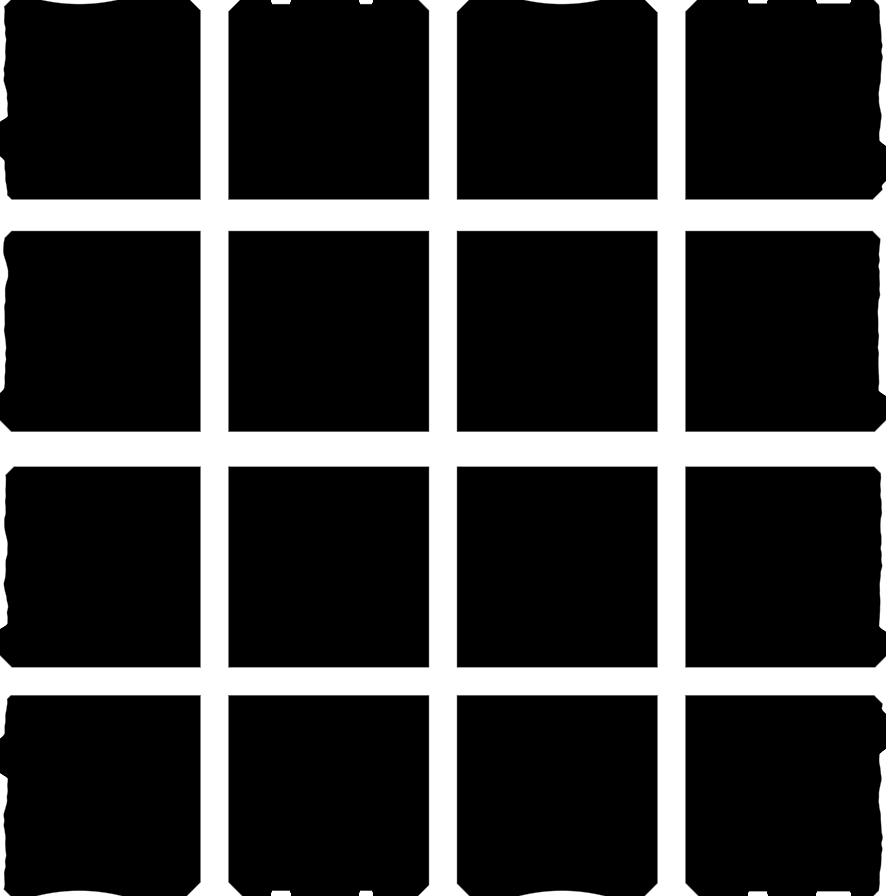
Give the GLSL for this pattern, as a WebGL 1 fragment shader.

```glsl
precision highp float;
// Four by four black square tiles on white, worn along the outer border.

uniform vec2 u_resolution;

const vec2 SHEET = vec2(760.0, 768.0); // layout units across the canvas
const float TILE = 172.0;
const float PITCH = 196.0;
const float BLEED = -2.0;              // inset of an unworn outer edge
const vec3 INK = vec3(0.0);
const vec3 PAPER = vec3(1.0);

float hash(vec2 p) {
  return fract(sin(dot(p, vec2(127.1, 311.7))) * 4375.85);
}

float noise(float x, float seed) {
  float i = floor(x);
  float f = fract(x);
  float a = hash(vec2(i, seed));
  float b = hash(vec2(i + 1.0, seed));
  return mix(a, b, f * f * (3.0 - 2.0 * f));
}

// Row gaps are slightly uneven: the upper rows are pushed up.
float rowIndex(float y) {
  return step(184.0, y) + step(383.0, y) + step(583.5, y);
}

float rowStart(float row) {
  return row * PITCH + 6.0 * step(2.0, row) + 3.0 * step(3.0, row);
}

// Ragged depth along a vertical border, with one intact stretch.
float sideWear(float s, float intact, float seed) {
  float ragged = 2.5 + 4.0 * noise(s / 17.0, seed) + noise(s / 5.0, seed + 9.0);
  return mix(BLEED, ragged, smoothstep(12.0, 20.0, abs(s - intact)));
}

// Shallow hollow for even columns.
float hollow(float x, float center) {
  float t = (x - center) / 44.0;
  return max(BLEED, 4.5 - 6.5 * t * t);
}

// Square chips for odd columns.
float chips(float x, float late) {
  float mask = 0.0;
  for (int i = 0; i < 2; i++) {
    float k = float(i);
    float center = 45.0 + 73.0 * k + late * (17.0 - 8.0 * k);
    float halfWidth = 8.5 + k * (9.0 * late - 2.5);
    mask = max(mask, 1.0 - smoothstep(-1.0, 1.0, abs(x - center) - halfWidth));
  }
  return mix(BLEED, 4.5 - late * 0.5, mask);
}

float endWear(float x, float col) {
  float late = step(2.0, col);
  return mod(col, 2.0) < 0.5 ? hollow(x, 68.0 + 22.0 * late) : chips(x, late);
}

// Signed distance into a tile, positive inside.
float tileDepth(vec2 q, float col, float row) {
  bool outerRow = row < 0.5 || row > 2.5;
  float s = row < 0.5 ? q.y : TILE - q.y;
  float seed = outerRow ? 3.0 : row;

  float left = col < 0.5 ? sideWear(s, outerRow ? 120.0 : 154.0, seed) : 0.0;
  float right = col > 2.5 ? sideWear(s, outerRow ? 141.0 : 156.0, seed + 5.0) : 0.0;
  float ends = endWear(q.x, col);
  float bottom = row < 0.5 ? ends : 0.0;
  float top = row > 2.5 ? ends : 0.0;

  vec2 low = q - vec2(left, bottom);
  vec2 high = TILE - q - vec2(right, top);
  float d = min(min(low.x, low.y), min(high.x, high.y));

  // Clip the corners that touch the border.
  vec2 corner = step(vec2(0.5 * TILE), q);
  vec2 fromCorner = mix(q, TILE - q, corner);
  vec2 place = vec2(col, row) + corner;
  bool border = any(lessThan(place, vec2(0.5))) || any(greaterThan(place, vec2(3.5)));
  float cut = 9.0 + 3.0 * hash(place * 2.0 + corner);
  float clipped = (fromCorner.x + fromCorner.y - cut) * 0.7071;
  return border ? min(d, clipped) : d;
}

void main() {
  vec2 p = gl_FragCoord.xy / u_resolution * SHEET;
  float pixel = SHEET.y / u_resolution.y;

  float col = clamp(floor((p.x + 0.5 * (PITCH - TILE)) / PITCH), 0.0, 3.0);
  float row = rowIndex(p.y);
  vec2 q = p - vec2(col * PITCH, rowStart(row));

  float d = tileDepth(q, col, row);
  float ink = clamp(0.5 + d / (1.3 * pixel), 0.0, 1.0);
  gl_FragColor = vec4(mix(PAPER, INK, ink), 1.0);
}
```
